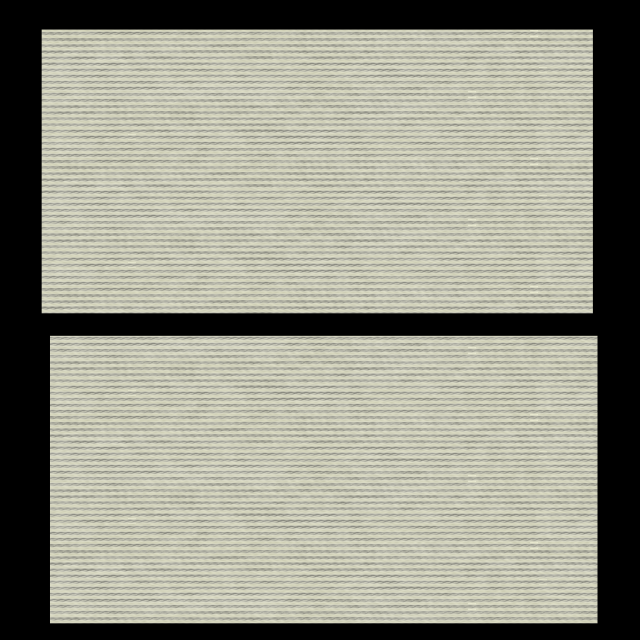
Write a WebGL 2 fragment shader that draws this texture.

```glsl
#version 300 es
precision highp float;
// Two panels of pale ribbed cloth on black. One lattice of 105 rows by 84 stitches
// spans the canvas; each row carries a braided grey groove, varied by a hash that
// repeats every 21 rows, and two rectangles cut the cloth into panels.

uniform vec2 u_resolution;
out vec4 fragColor;

const float TAU = 6.2831853;

float hash(vec2 p) {
    vec3 q = fract(vec3(p.xyx) * 0.1031);
    q += dot(q, q.yzx + 33.33);
    return fract((q.x + q.y) * q.z);
}

float noise(vec2 p) {
    vec2 cell = floor(p);
    vec2 f = fract(p);
    f = f * f * (3.0 - 2.0 * f);
    return mix(mix(hash(cell), hash(cell + vec2(1, 0)), f.x),
               mix(hash(cell + vec2(0, 1)), hash(cell + vec2(1, 1)), f.x), f.y);
}

// Coverage of a rectangle given by its lower left and upper right corners
float panel(vec2 uv, vec2 low, vec2 high) {
    vec2 d = abs(uv - 0.5 * (low + high)) - 0.5 * (high - low);
    vec2 cover = clamp(0.5 - d * u_resolution, 0.0, 1.0);
    return cover.x * cover.y;
}

// Soft strand: one at its centre line, zero beyond its half width
float strand(float dist, float halfWidth, float blur) {
    return 1.0 - smoothstep(halfWidth - blur, halfWidth + blur, abs(dist));
}

vec3 cloth(vec2 uv) {
    vec2 grid = vec2(uv.x * 84.0, (1.0 - uv.y) * 105.0);
    float row = mod(floor(grid.y), 21.0);
    float across = fract(grid.y) - 0.5;
    float blur = max(0.14, 52.0 / u_resolution.y);

    // Stitch phase drifts slowly along each row
    float drift = noise(vec2(grid.x * 0.15, row * 7.0)) - 0.5;
    float along = grid.x + 0.6 * hash(vec2(row, 3.0)) + 0.5 * drift;
    float wave = sin(TAU * along);
    float wear = noise(vec2(grid.x * 0.6, row * 5.0 + 40.0));

    // Two strands cross within each groove
    float centre = 0.07 * drift + 0.04 * wave;
    float upper = strand(across - centre + 0.10 + 0.05 * wave, 0.12, blur);
    float lower = strand(across - centre - 0.10 + 0.05 * cos(TAU * along), 0.10, blur);
    float groove = max(upper * (0.82 + 0.18 * wave), lower * (0.72 - 0.22 * wave));
    groove *= 0.85 + 0.30 * wear;

    // Cream ribs, warmer on their crowns and faintly mottled
    float crown = smoothstep(0.25, 0.5, abs(across));
    float mottle = noise(vec2(grid.x * 2.0, row * 3.0 + 80.0));
    float tone = noise(vec2(grid.x * 0.12, row * 0.35));
    vec3 rib = mix(vec3(0.85, 0.85, 0.78), vec3(0.83, 0.83, 0.73),
                   clamp(0.6 * crown + 0.5 * tone, 0.0, 1.0));
    rib += 0.04 * (mottle - 0.5) + 0.015 * crown * wave;
    vec3 shade = mix(vec3(0.60, 0.60, 0.58), vec3(0.54, 0.54, 0.50), wear);
    vec3 colour = mix(rib, shade, clamp(groove, 0.0, 1.0));

    // Rare bright slubs
    float slub = step(0.997, hash(vec2(floor(along), row + 60.0)));
    return colour + 0.07 * slub * crown;
}

void main() {
    vec2 uv = gl_FragCoord.xy / u_resolution;
    float cover = max(panel(uv, vec2(0.0651, 0.5104), vec2(0.9264, 0.9538)),
                      panel(uv, vec2(0.0781, 0.0260), vec2(0.9336, 0.4753)));
    fragColor = vec4(cloth(uv) * cover, 1.0);
}
```
